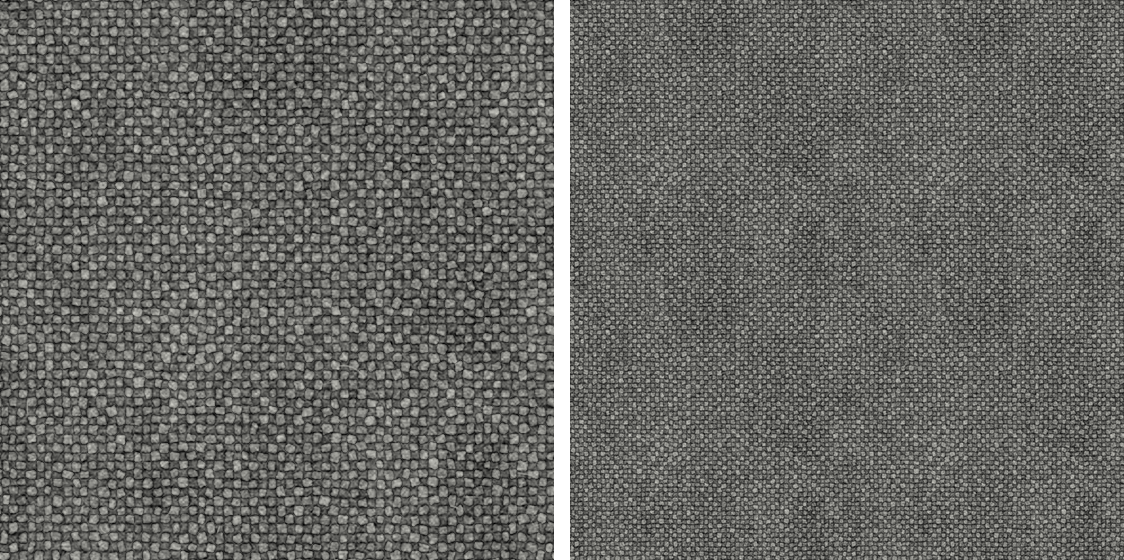
Left, the tile; right, the same tile 2 across and 2 down.
This texture is drawn by a Shadertoy shader. Its source:

```glsl
const vec2 THREADS = vec2(62.0, 62.0);   // even counts keep the weave seamless
const vec3 TINT = vec3(1.0, 1.0, 0.965);
const float GAP_TONE = 0.21;
const float UNDER_TONE = 0.41;
const float KNOT_EDGE_TONE = 0.40;
const float KNOT_TONE = 0.565;
const float KNOT_HALF = 0.49;
const float KNOT_ROUND = 0.27;
const float KNOT_JITTER = 0.16;
const float KNOT_VARIATION = 0.09;
const float WOBBLE = 0.42;
const float FIBRE_AMOUNT = 0.17;
const float GRAIN_AMOUNT = 0.19;
const int HAIRS = 36;
const float HAIR_WIDTH = 0.0006;

// Integer hash giving three values from 0 to 1
vec3 hash3(vec2 p, float seed) {
    uvec3 v = uvec3(ivec3(vec3(p, seed))) * 1664525u + 1013904223u;
    v.x += v.y * v.z; v.y += v.z * v.x; v.z += v.x * v.y;
    v ^= v >> 16u;
    v.x += v.y * v.z; v.y += v.z * v.x; v.z += v.x * v.y;
    return vec3(v >> 8u) / 16777216.0;
}

// Value noise that wraps after a whole number of cells
float wrapNoise(vec2 p, vec2 period, float seed) {
    vec2 i = floor(p), f = fract(p);
    f = f * f * (3.0 - 2.0 * f);
    vec2 a = mod(i, period), b = mod(i + 1.0, period);
    return mix(mix(hash3(a, seed).x, hash3(vec2(b.x, a.y), seed).x, f.x),
               mix(hash3(vec2(a.x, b.y), seed).x, hash3(b, seed).x, f.x), f.y);
}

float noiseAt(vec2 uv, vec2 scale, float seed) {
    return wrapNoise(uv * scale, scale, seed);
}

mat2 rotation(float a) {
    return mat2(cos(a), sin(a), -sin(a), cos(a));
}

float roundBox(vec2 p, vec2 halfSize, float radius) {
    vec2 q = abs(p) - halfSize + radius;
    return length(max(q, 0.0)) + min(max(q.x, q.y), 0.0) - radius;
}

// Nearest raised knot: x = distance in threads, y = its random tone
vec2 nearestKnot(vec2 q) {
    vec2 base = floor(q), nearest = vec2(9.0, 0.0);
    for (int y = -1; y <= 1; y++)
    for (int x = -1; x <= 1; x++) {
        vec2 cell = base + vec2(x, y);
        if (mod(cell.x + cell.y, 2.0) > 0.5) continue;
        vec2 id = mod(cell, THREADS);
        vec3 r = hash3(id, 1.0), s = hash3(id, 2.0);
        vec2 p = q - cell - 0.5 - KNOT_JITTER * (r.xy - 0.5);
        vec2 halfSize = KNOT_HALF + 0.17 * (s.xy - 0.5);
        float d = roundBox(rotation(0.6 * (r.z - 0.5)) * p, halfSize, KNOT_ROUND);
        if (d < nearest.x) nearest = vec2(d, s.z - 0.5);
    }
    return nearest;
}

// Fine strands; the whole-number shears keep them periodic
float fibres(vec2 uv) {
    vec2 w = uv + 0.004 * vec2(noiseAt(uv, vec2(90.0), 11.0), noiseAt(uv, vec2(90.0), 12.0));
    float rising = noiseAt(vec2(w.x + w.y, w.y - w.x), vec2(60.0, 230.0), 13.0);
    float falling = noiseAt(vec2(w.x - w.y, w.x + w.y), vec2(60.0, 230.0), 14.0);
    float level = noiseAt(w, vec2(110.0, 310.0), 15.0);
    return (rising + falling + level - 1.5) * 0.75;
}

// Loose curved hairs lying on the cloth
float looseHairs(vec2 uv) {
    float cover = 0.0, pixel = 1.0 / iResolution.y;
    for (int i = 0; i < HAIRS; i++) {
        vec3 r = hash3(vec2(i, 3), 21.0), s = hash3(vec2(i, 5), 22.0);
        vec2 p = rotation(6.2832 * r.z) * (fract(uv - r.xy + 0.5) - 0.5);
        float reach = mix(0.008, 0.032, s.x * s.x);
        float bend = (s.y - 0.5) * 36.0;
        float d = abs(p.y - bend * p.x * p.x) / sqrt(1.0 + 4.0 * bend * bend * p.x * p.x);
        float strand = 1.0 - smoothstep(HAIR_WIDTH, HAIR_WIDTH + pixel, d);
        float ends = 1.0 - smoothstep(0.6 * reach, reach, abs(p.x));
        cover = max(cover, strand * ends * mix(0.15, 0.65, s.z * s.z));
    }
    return cover;
}

void mainImage(out vec4 fragColor, in vec2 fragCoord) {
    vec2 uv = fragCoord / iResolution.xy;

    // Uneven thread paths and widths
    vec2 wander = vec2(noiseAt(uv, vec2(31.0, 9.0), 31.0), noiseAt(uv, vec2(9.0, 31.0), 32.0));
    vec2 q = uv * THREADS + WOBBLE * (wander - 0.5);
    q += 0.22 * (vec2(noiseAt(uv, vec2(130.0), 33.0), noiseAt(uv, vec2(130.0), 34.0)) - 0.5);

    // Recessed crossings, shaded beside knots and between rows
    vec2 knot = nearestKnot(q);
    float groove = smoothstep(0.24, 0.5, abs(fract(q.y) - 0.5));
    float under = mix(GAP_TONE, UNDER_TONE, smoothstep(-0.04, 0.32, knot.x));
    under -= 0.07 * groove;

    // Raised knots
    float dome = smoothstep(0.02, -0.22, knot.x);
    float top = mix(KNOT_EDGE_TONE, KNOT_TONE, dome) + KNOT_VARIATION * knot.y;
    float raised = smoothstep(0.07, -0.07, knot.x);
    float tone = mix(under, top, raised);

    // Thread streaks, broad shading, wool strands and grain
    float column = mod(floor(q.x), THREADS.x);
    tone += 0.035 * (hash3(vec2(column, 0.0), 41.0).x - 0.5);
    tone += 0.05 * (noiseAt(uv, vec2(7.0), 42.0) - 0.5);
    tone += FIBRE_AMOUNT * fibres(uv);
    tone += GRAIN_AMOUNT * (noiseAt(uv, vec2(290.0), 43.0) - 0.5);
    tone = mix(tone, 0.72, looseHairs(uv));

    fragColor = vec4(clamp(tone, 0.0, 1.0) * TINT, 1.0);
}
```
